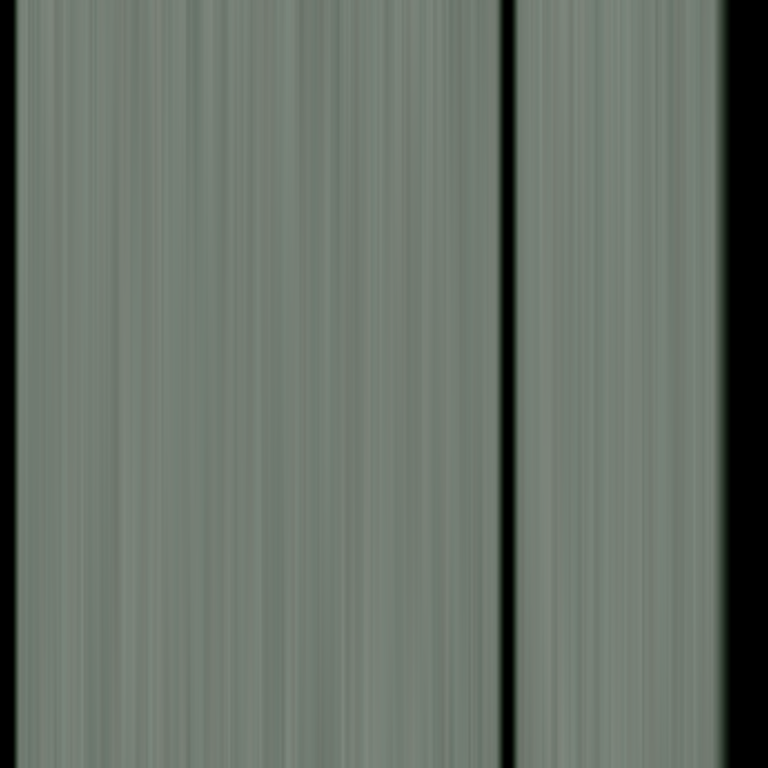
Write a Shadertoy shader that draws this texture.

```glsl
// Brushed grey-green metal panels with fine vertical streaks and dark soft-edged gaps.
#define PANEL_COLOR vec3(0.453, 0.492, 0.453)
#define EDGE_FALLOFF vec3(1.0, 0.83, 1.0)  // green fades last in the shadow
#define LEFT_EDGE vec2(0.016, 0.027)       // each edge: start and end of its ramp
#define GAP_LEFT vec2(0.644, 0.658)
#define GAP_RIGHT vec2(0.665, 0.678)
#define RIGHT_EDGE vec2(0.926, 0.953)
#define STREAK_COLUMNS 48.0                // columns in the coarsest layer
#define STREAK_LAYERS 4
#define STREAK_CONTRAST 0.036
#define TINT_CONTRAST 0.007

float hash(float cell, float seed) {
    return fract(sin(cell * 12.9898 + seed * 78.233) * 4375.85);
}

// Brightness of one column, drifting slowly along its length
float columnTone(float cell, float y, float seed) {
    float steady = hash(cell, seed) * 2.0 - 1.0;
    float phase = 6.2832 * hash(cell, seed + 0.37);
    float rate = mix(2.0, 6.0, hash(cell, seed + 0.71));
    return 0.65 * steady + 0.5 * sin(y * rate + phase);
}

// Neighbouring columns blended smoothly across x
float columnNoise(vec2 uv, float columns, float seed) {
    float x = uv.x * columns;
    float cell = floor(x);
    float blend = smoothstep(0.0, 1.0, x - cell);
    return mix(columnTone(cell, uv.y, seed), columnTone(cell + 1.0, uv.y, seed), blend);
}

float streaks(vec2 uv) {
    float sum = 0.0;
    float columns = STREAK_COLUMNS;
    for (int i = 0; i < STREAK_LAYERS; i++) {
        float weight = i == 0 ? 0.25 : 0.45;
        sum += weight * columnNoise(uv, columns, float(i) + 1.0);
        columns *= 1.93;
    }
    return sum;
}

// Panel coverage: 1 on the metal, 0 in the gaps
float panelMask(float x) {
    float wide = smoothstep(LEFT_EDGE.x, LEFT_EDGE.y, x)
               * (1.0 - smoothstep(GAP_LEFT.x, GAP_LEFT.y, x));
    float narrow = smoothstep(GAP_RIGHT.x, GAP_RIGHT.y, x)
                 * (1.0 - smoothstep(RIGHT_EDGE.x, RIGHT_EDGE.y, x));
    return max(wide, narrow);
}

void mainImage(out vec4 fragColor, in vec2 fragCoord) {
    vec2 uv = fragCoord / iResolution.xy;

    // Streaks are softer toward mid height
    float contrast = STREAK_CONTRAST * mix(0.75, 1.2, abs(uv.y * 2.0 - 1.0));
    vec3 color = PANEL_COLOR + contrast * streaks(uv);

    // Faint warm and cool variation between streaks
    float tint = columnNoise(uv, STREAK_COLUMNS * 3.0, 9.0);
    color += TINT_CONTRAST * tint * vec3(1.0, -0.5, -0.3);

    // Shade into the gaps
    color *= pow(vec3(panelMask(uv.x)), EDGE_FALLOFF);
    fragColor = vec4(color, 1.0);
}
```
